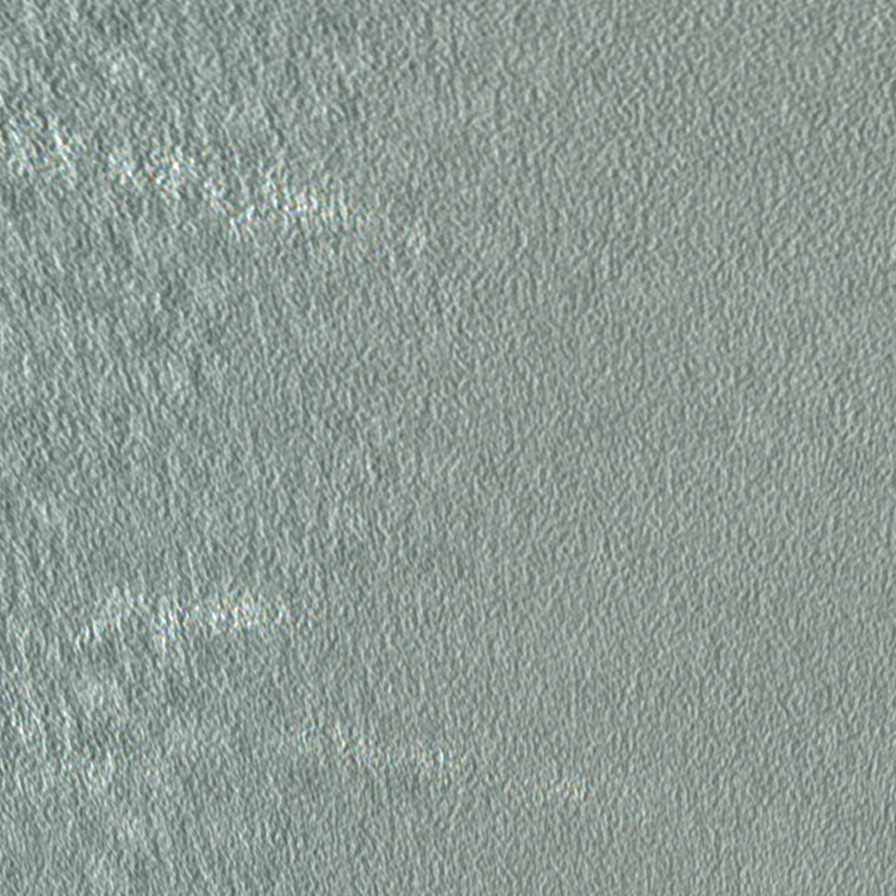
A WebGL 1 fragment shader for this texture:

```glsl
precision highp float;
// Fine grey-green grain, like rippled water or plaster lit from the left.
// Embossed gradient noise makes the grain; long leaning ripples grow to the
// left, and a few ragged bands glitter with brighter, slightly tinted specks.

uniform vec2 u_resolution;

const vec3 BASE_COLOR = vec3(0.551, 0.601, 0.576);
const vec3 COOL_TINT = vec3(-0.008, 0.002, 0.005);  // towards the left
const vec3 WARM_TINT = vec3(0.006, 0.000, -0.004);  // towards the right

const vec2 GRAIN_FREQ = vec2(146.0, 114.0);  // noise cells per canvas
const vec2 FINE_FREQ = vec2(205.0, 185.0);
const vec2 RIPPLE_FREQ = vec2(78.0, 20.0);
const vec2 LIGHT_STEP = vec2(0.46, -0.06);   // emboss offset in cells
const float SHADOW_WEIGHT = 0.75;            // 1 is pure slope, 0 pure height

const float GRAIN_AMOUNT = 0.25;
const float FINE_AMOUNT = 0.14;
const float RIPPLE_AMOUNT = 0.15;
const float LEAN_LEFT = 0.30;    // ripple slant at the left edge
const float LEAN_RIGHT = -0.08;  // ripple slant at the right edge
const float CONTRAST_LEFT = 1.20;
const float CONTRAST_RIGHT = 0.98;
const float HIGHLIGHT_BOOST = 0.55;
const float GLITTER_CONTRAST = 0.65;
const float GLITTER_LIGHT = 0.07;
const float GLITTER_CHROMA = 0.19;
const float GRAIN_CHROMA = 0.03;

vec2 hashGradient(vec2 cell) {
  vec3 h = fract(cell.xyx * vec3(0.1031, 0.1030, 0.0973));
  h += dot(h, h.yzx + 33.33);
  float angle = 6.2832 * fract((h.x + h.y) * h.z);
  return vec2(cos(angle), sin(angle));
}

float gradientNoise(vec2 p) {
  vec2 cell = floor(p);
  vec2 f = p - cell;
  vec2 w = f * f * f * (f * (f * 6.0 - 15.0) + 10.0);
  vec2 e = vec2(1.0, 0.0);
  float a = dot(hashGradient(cell), f);
  float b = dot(hashGradient(cell + e.xy), f - e.xy);
  float c = dot(hashGradient(cell + e.yx), f - e.yx);
  float d = dot(hashGradient(cell + e.xx), f - e.xx);
  return mix(mix(a, b, w.x), mix(c, d, w.x), w.y);
}

// Height of the bumps less their shadow, cast away from the light.
float emboss(vec2 p) {
  return gradientNoise(p + 0.5 * LIGHT_STEP)
       - SHADOW_WEIGHT * gradientNoise(p - 0.5 * LIGHT_STEP);
}

// Soft mask around the segment from a to b.
float band(vec2 p, vec2 a, vec2 b, float width) {
  vec2 ab = b - a;
  float t = clamp(dot(p - a, ab) / dot(ab, ab), 0.0, 1.0);
  return 1.0 - smoothstep(0.1 * width, width, length(p - a - ab * t));
}

float glitterMask(vec2 uv) {
  vec2 p = uv + 0.025 * vec2(gradientNoise(uv * 14.0 + 70.0),
                             gradientNoise(uv * 14.0 + 90.0));
  float upper = band(p, vec2(0.00, 0.85), vec2(0.43, 0.74), 0.070);
  float middle = band(p, vec2(0.03, 0.31), vec2(0.32, 0.31), 0.045);
  float lower = band(p, vec2(0.34, 0.18), vec2(0.70, 0.10), 0.038);
  float corner = 0.5 * band(p, vec2(0.02, 0.20), vec2(0.14, 0.14), 0.100);
  float patches = smoothstep(-0.35, 0.35, gradientNoise(uv * 24.0 + 40.0));
  return max(max(upper, middle), max(0.8 * lower, corner)) * patches;
}

void main() {
  vec2 uv = gl_FragCoord.xy / u_resolution;
  float leftness = 1.0 - smoothstep(0.0, 0.75, uv.x);
  float glitter = glitterMask(uv);

  // Shear the plane so that ripples lean, and bend them a little.
  float lean = mix(LEAN_LEFT, LEAN_RIGHT, uv.x);
  vec2 flow = vec2(uv.x + lean * (uv.y - 0.5), uv.y);
  flow.x += 0.004 * gradientNoise(uv * 7.0);

  // Relief: main grain, fine grain and long ripples.
  float grain = emboss(flow * GRAIN_FREQ + 11.0);
  float fine = emboss(flow * FINE_FREQ + 300.0);
  float ripple = gradientNoise(flow * RIPPLE_FREQ + 57.0);
  float rippleGain = mix(0.40, 1.0, leftness)
                   * (1.0 + 0.7 * gradientNoise(uv * 6.0 + 21.0));
  float relief = GRAIN_AMOUNT * grain + FINE_AMOUNT * fine
               + RIPPLE_AMOUNT * rippleGain * ripple;

  // Contrast grows to the left, in rough patches and in the glitter.
  float contrast = mix(CONTRAST_RIGHT, CONTRAST_LEFT, leftness)
                 * (1.0 + 0.2 * gradientNoise(uv * 9.0 + 5.0))
                 + GLITTER_CONTRAST * glitter;
  float shade = relief * contrast;
  shade += HIGHLIGHT_BOOST * shade * shade;
  shade += GLITTER_LIGHT * glitter + 0.015 * gradientNoise(uv * 4.0 + 33.0);

  // Faint colour specks, stronger in the glitter.
  vec2 speckPos = uv * 120.0;
  vec3 specks = vec3(gradientNoise(speckPos + 400.0),
                     0.4 * gradientNoise(speckPos + 600.0),
                     gradientNoise(speckPos + 800.0));
  vec3 color = BASE_COLOR + mix(WARM_TINT, COOL_TINT, leftness) + shade;
  color += specks * (GRAIN_CHROMA + GLITTER_CHROMA * glitter);
  gl_FragColor = vec4(clamp(color, 0.0, 1.0), 1.0);
}
```
